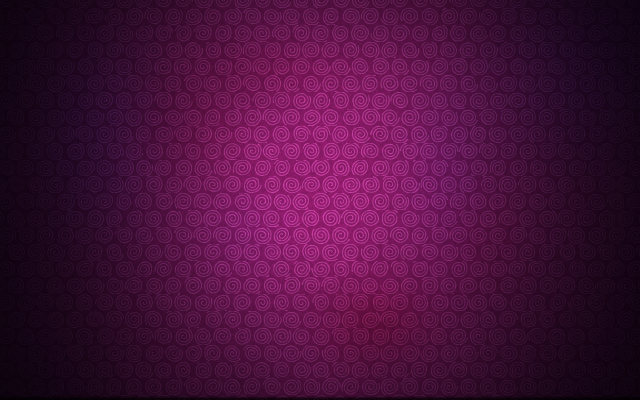
This background is drawn by a WebGL 2 fragment shader. Its source:

```glsl
#version 300 es
precision highp float;

uniform vec2 u_resolution;
out vec4 fragColor;

const float TAU = 6.2831853;

float hash(vec2 p) {
    return fract(sin(dot(p, vec2(127.1, 311.7))) * 43758.5453);
}

float valueNoise(vec2 p) {
    vec2 i = floor(p);
    vec2 f = fract(p);
    f = f * f * (3.0 - 2.0 * f);
    float low = mix(hash(i), hash(i + vec2(1.0, 0.0)), f.x);
    float high = mix(hash(i + vec2(0.0, 1.0)), hash(i + vec2(1.0)), f.x);
    return mix(low, high, f.y);
}

float fbm(vec2 p) {
    float sum = 0.0;
    float gain = 0.5;
    for (int i = 0; i < 4; i++) {
        sum += gain * valueNoise(p);
        p = p * 2.03 + 7.1;
        gain *= 0.5;
    }
    return sum;
}

// Soft elliptical falloff
float glow(vec2 p, vec2 center, vec2 radius) {
    vec2 d = (p - center) / radius;
    return exp(-dot(d, d));
}

// Distance to a spiral whose turns tighten toward its open outer end
float spiralDistance(vec2 p, float radius, float turns, float phase) {
    float angle = fract(atan(p.y, p.x) / TAU + phase);
    float winding = turns * pow(length(p) / radius, 1.25);
    float ring = clamp(floor(winding - angle + 0.5), 0.0, turns - 1.0);
    float curve = radius * pow((ring + angle) / turns, 0.8);
    return abs(length(p) - curve);
}

// Staggered rows of uneven hand-drawn spirals
float spiralPattern(vec2 p, vec2 spacing, float halfWidth, float pixel) {
    float row = floor(p.y / spacing.y + 0.5);
    float shift = 0.5 * mod(row, 2.0);
    float column = floor(p.x / spacing.x - shift + 0.5);
    vec2 cell = vec2(column, row);
    vec2 local = p - vec2(column + shift, row) * spacing;
    float tilt = TAU * hash(cell + 9.2);
    vec2 axis = vec2(cos(tilt), sin(tilt));
    local += axis * dot(local, axis) * 0.12 * hash(cell + 5.1);
    local += 0.0016 * (vec2(valueNoise(p * 90.0), valueNoise(p * 90.0 + 31.0)) - 0.5);
    local.x *= hash(cell + 3.7) < 0.2 ? -1.0 : 1.0;
    float side = 0.5 * step(0.5, hash(cell + 21.9));
    float phase = side + 0.4 * (hash(cell + 17.3) - 0.5);
    float d = spiralDistance(local, 0.0232, 3.0, phase);
    return clamp((halfWidth - d) / pixel + 0.5, 0.0, 1.0);
}

// Magenta ramp that leans to violet in the shadows
vec3 magentaRamp(float light) {
    return vec3(light, max(0.26 * light - 0.002, 0.0), 0.735 * light + 0.022);
}

void main() {
    vec2 p = gl_FragCoord.xy / u_resolution.y;
    p.x -= 0.5 * u_resolution.x / u_resolution.y;
    float pixel = 1.0 / u_resolution.y;

    // Central light with mottled cloth
    float light = 0.037 + 0.62 * glow(p, vec2(0.015, 0.54), vec2(0.5, 0.56));
    light *= 0.95 + 0.12 * fbm(p * 5.0 + 11.0);
    light *= 0.92 + 0.16 * valueNoise(p * 210.0);

    // Warm and violet stains
    float warm = glow(p, vec2(0.14, 0.19), vec2(0.14, 0.11))
               + 0.4 * glow(p, vec2(-0.33, 0.69), vec2(0.14, 0.14))
               + 0.4 * glow(p, vec2(-0.13, 0.83), vec2(0.18, 0.08))
               + 0.4 * glow(p, vec2(0.38, 0.39), vec2(0.13, 0.14));
    float violet = 0.5 * glow(p, vec2(0.32, 0.54), vec2(0.1, 0.22))
                 + glow(p, vec2(-0.58, 0.67), vec2(0.16, 0.26))
                 + glow(p, vec2(0.66, 0.85), vec2(0.22, 0.25))
                 + 0.25 * glow(p, vec2(-0.2, 0.42), vec2(0.1, 0.1));
    vec3 color = magentaRamp(light);
    color *= mix(vec3(1.0), vec3(0.95, 0.72, 0.78), min(warm, 1.0));
    color *= mix(vec3(1.0), vec3(0.95, 1.08, 1.18), min(violet, 1.0));

    // Pale chalky spirals over a darker ground
    float line = spiralPattern(p - vec2(0.003, 0.496), vec2(0.0492, 0.0421), 0.0013, pixel);
    line *= 0.85 + 0.3 * valueNoise(p * 130.0 + 53.0);
    color *= mix(vec3(0.86, 0.65, 0.83), vec3(1.2, 1.54, 1.28), line);

    // Dark lower hem
    color *= mix(0.3, 1.0, smoothstep(0.002, 0.012, p.y));
    fragColor = vec4(color, 1.0);
}
```
